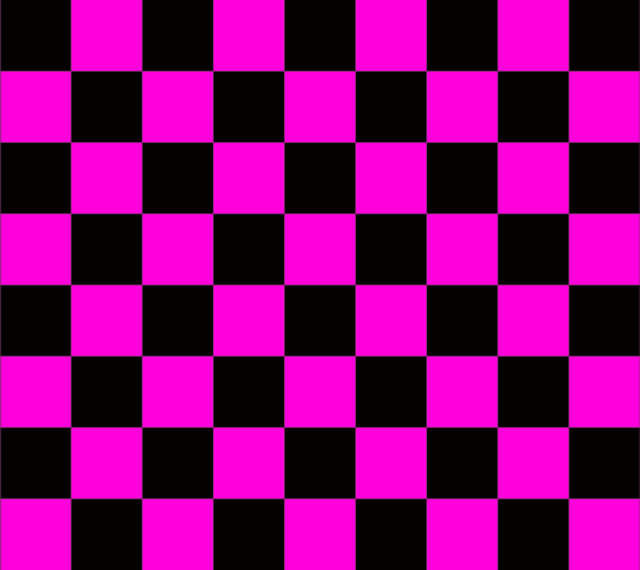
Reproduce this pattern procedurally as a WebGL 2 fragment shader.

```glsl
#version 300 es
precision highp float;
// Magenta and black checkerboard, nine by eight squares, with soft seams and faint side borders.

uniform vec2 u_resolution;
out vec4 fragColor;

const vec2 GRID = vec2(9.0, 8.0);               // squares across and down
const vec3 BLACK = vec3(0.01, 0.0, 0.0);
const vec3 MAGENTA = vec3(0.995, 0.0, 0.86);
const vec3 SEAM_TINT = vec3(0.0, 0.12, 0.0);    // slight greying where colours meet
const vec3 BORDER_COLOR = vec3(0.42, 0.20, 0.37);
const float SEAM_SOFTNESS = 0.00195;            // half width of a seam, in canvas widths
const float BORDER_WIDTH = 0.00195;             // side border, in canvas widths
const float LEFT_STRENGTH = 0.65;
const float RIGHT_STRENGTH = 0.35;

// Square wave from -1 to 1 that flips at each inner grid line; cell 0 is +1.
float softWave(float cellPos, float count, float softness) {
    float line = clamp(floor(cellPos + 0.5), 1.0, count - 1.0);
    float side = 2.0 * smoothstep(-softness, softness, cellPos - line) - 1.0;
    return mod(line, 2.0) < 0.5 ? side : -side;
}

// Coverage of a thin strip along a canvas side.
float strip(float dist, float pixel) {
    return clamp((BORDER_WIDTH - dist) / pixel + 0.5, 0.0, 1.0);
}

void main() {
    vec2 uv = gl_FragCoord.xy / u_resolution;
    float pixel = 1.0 / u_resolution.x;

    // Seam half width, converted from canvas widths to cells on each axis.
    float aspect = u_resolution.x / u_resolution.y;
    vec2 softness = max(SEAM_SOFTNESS, pixel) * vec2(1.0, aspect) * GRID;

    // Checks: the lower left square is magenta.
    vec2 cellPos = uv * GRID;
    float wave = softWave(cellPos.x, GRID.x, softness.x)
               * softWave(cellPos.y, GRID.y, softness.y);
    float check = 0.5 + 0.5 * wave;
    vec3 color = mix(BLACK, MAGENTA, check);

    // Muted tint along the seams.
    color += SEAM_TINT * 4.0 * check * (1.0 - check);

    // Thin borders at the left and right sides.
    float border = LEFT_STRENGTH * strip(uv.x, pixel)
                 + RIGHT_STRENGTH * strip(1.0 - uv.x, pixel);
    color = mix(color, BORDER_COLOR, border);

    fragColor = vec4(color, 1.0);
}
```
